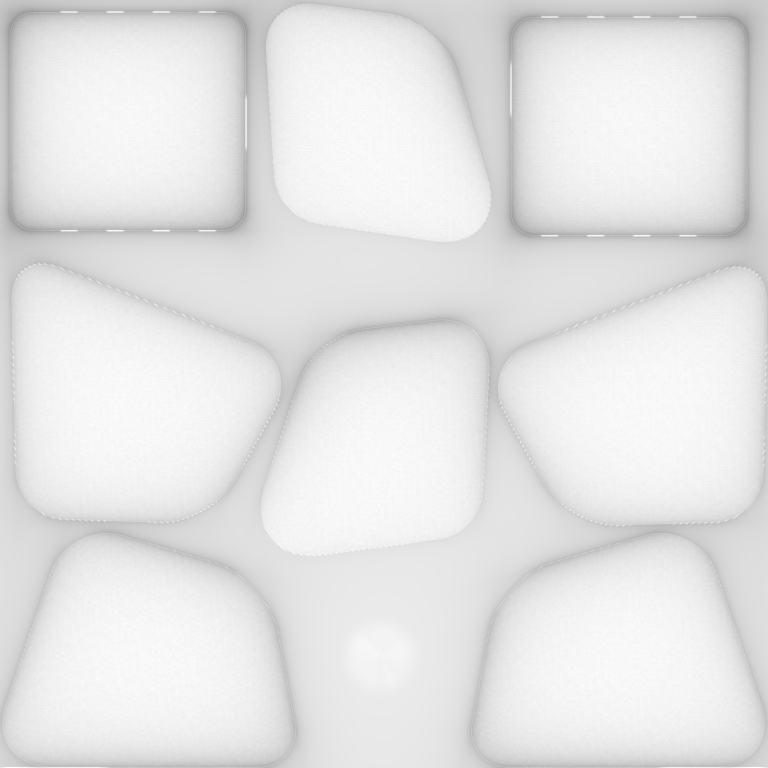
Write a Shadertoy shader that draws this texture map.

```glsl
// Soft occlusion map of eight pale rounded slabs on a light grey ground.
// Each slab is four half-planes joined by rounded corners; shade gathers along
// its edges, and the left column is mirrored to form the right one.

const float FACE = 0.982;         // slab centre
const float GROUND_LOW = 0.914;   // ground at the bottom
const float GROUND_HIGH = 0.902;  // ground at the top
const float SHADE_GAIN = 1.6;
const float WIDE_FADE = 0.040;    // broad reach of shade into a slab
const float TIGHT_FADE = 0.012;   // narrow reach of shade into a slab
const float HALO_WIDE = 0.034;    // the same two reaches on the ground
const float HALO_TIGHT = 0.009;
const float RIM_WIDTH = 0.003;
const float RIM_GAIN = 0.26;
const float BEAD_GAIN = 0.12;
const float BEAD_RATE = 125.0;
const float GRAIN = 0.024;
const float STREAK = 0.24;
const float TICK_STEP = 0.06;     // spacing of pale ticks on the squares
const vec2 SPOT_CENTRE = vec2(0.495, 0.145);
const float SPOT_RADIUS = 0.048;

float hash(vec2 p) {
    return fract(sin(dot(p, vec2(127.1, 311.7))) * 43758.5453);
}

float noise(vec2 p) {
    vec2 i = floor(p), f = fract(p);
    f = f * f * (3.0 - 2.0 * f);
    return mix(mix(hash(i), hash(i + vec2(1, 0)), f.x),
               mix(hash(i + vec2(0, 1)), hash(i + vec2(1, 1)), f.x), f.y);
}

// Signed distance to the line a-b, positive on its left
float sideOf(vec2 p, vec2 a, vec2 b) {
    vec2 e = normalize(b - a);
    return dot(p - a, vec2(-e.y, e.x));
}

float roundCorner(float a, float b, float r) {
    return min(max(a, b), -r) + length(max(vec2(a, b) + r, 0.0));
}

// Corners run clockwise from top left; shade is for top, right, bottom, left
void addSlab(vec2 p, vec2 tl, vec2 tr, vec2 br, vec2 bl, vec4 radius, vec4 shade,
             float beads, float aa, inout float ground, inout float face,
             inout float cover, inout float glint) {
    vec4 e = vec4(sideOf(p, tl, tr), sideOf(p, tr, br),
                  sideOf(p, br, bl), sideOf(p, bl, tl));
    float d = max(max(roundCorner(e.w, e.x, radius.x), roundCorner(e.x, e.y, radius.y)),
                  max(roundCorner(e.y, e.z, radius.z), roundCorner(e.z, e.w, radius.w)));
    vec4 depth = min(e, 0.0);
    vec4 fade = 0.55 * exp(depth / WIDE_FADE) + 0.45 * exp(depth / TIGHT_FADE);
    float occlusion = SHADE_GAIN * dot(shade, fade);
    float rim = exp(-abs(d) / RIM_WIDTH) * RIM_GAIN * occlusion;
    float away = max(d, 0.0);
    ground -= occlusion * (0.25 * exp(-away / HALO_WIDE) + 0.40 * exp(-away / HALO_TIGHT));
    ground -= rim;

    // Fine pale beads along the outline
    float bead = smoothstep(0.1, 0.9, sin(6.2832 * BEAD_RATE * (p.x + 0.9 * p.y)));
    bead *= smoothstep(0.35, 0.6, noise(p * 24.0));
    glint += beads * BEAD_GAIN * bead * exp(-pow((d - 0.0005) / 0.0013, 2.0));

    float inside = 1.0 - smoothstep(-aa, aa, d);
    face = mix(face, FACE - occlusion - rim, inside);
    cover = max(cover, inside);
}

// Faint disc made of slightly uneven wedges
float spot(vec2 p) {
    vec2 q = p - SPOT_CENTRE;
    float r = length(q);
    float wedge = noise(vec2((atan(q.y, q.x) + 3.1416) * 2.5, 4.5));
    float disc = 1.0 - smoothstep(0.6, 1.2, r / SPOT_RADIUS);
    return disc * (0.02 + 0.026 * wedge) + 0.012 * exp(-r * r / 0.008);
}

// Thin bright line: x across it, y along it, measured from its middle
float streak(vec2 q, float halfLength) {
    float along = 1.0 - smoothstep(0.7 * halfLength, halfLength, abs(q.y));
    return STREAK * exp(-pow(q.x / 0.0012, 2.0)) * along;
}

void mainImage(out vec4 fragColor, in vec2 fragCoord) {
    vec2 p = fragCoord / iResolution.xy;
    float aa = 1.0 / iResolution.y;
    float ground = mix(GROUND_LOW, GROUND_HIGH, smoothstep(0.3, 1.0, p.y));
    ground -= 0.03 * smoothstep(0.3, 0.52, abs(p.x - 0.5));
    ground -= 0.035 * smoothstep(0.78, 1.0, p.y);
    float face = FACE, cover = 0.0, glint = 0.0;

    // Outer columns: square, wedge and trapezoid, then their mirrors
    for (int side = 0; side < 2; side++) {
        float s = float(side);
        vec2 flip = vec2(1.0 - 2.0 * s, 1.0);
        vec2 q = p * flip + s * vec2(0.9857, 0.0065);
        addSlab(q, vec2(0.013, 0.984), vec2(0.320, 0.984), vec2(0.320, 0.700),
                vec2(0.013, 0.700), vec4(0.030), vec4(0.14, 0.15, 0.15, 0.15),
                0.0, aa, ground, face, cover, glint);
        glint += streak(q - vec2(0.3205, 0.84 + 0.05 * s), 0.04);
        vec2 tick = vec2(abs(q.y - 0.842) - 0.1425, mod(q.x, TICK_STEP) - 0.5 * TICK_STEP);
        glint += streak(tick, 0.013) * step(abs(q.x - 0.1665), 0.12);

        q = p * flip + s * vec2(1.0143, 0.0039);
        addSlab(q, vec2(0.014, 0.676), vec2(0.392, 0.530), vec2(0.275, 0.318),
                vec2(0.022, 0.3255), vec4(0.062, 0.072, 0.060, 0.063),
                vec4(0.10, 0.09, 0.085, 0.085), 0.9, aa, ground, face, cover, glint);

        q = p * flip + s * vec2(0.9987, 0.0);
        addSlab(q, vec2(0.090, 0.323), vec2(0.349, 0.247), vec2(0.3945, 0.001),
                vec2(-0.021, 0.001), vec4(0.073, 0.066, 0.058, 0.084),
                vec4(0.125, 0.12, 0.14, 0.10), 0.35, aa, ground, face, cover, glint);
        glint += streak(vec2(q.y, q.x - 0.07), 0.08);
    }

    // Middle column: two leaning slabs whose shade fades downward
    float upper = 0.4 + 0.8 * smoothstep(0.68, 0.95, p.y);
    addSlab(p, vec2(0.342, 1.003), vec2(0.5755, 0.973), vec2(0.663, 0.671),
            vec2(0.361, 0.717), vec4(0.068, 0.064, 0.092, 0.052),
            upper * vec4(0.07, 0.11, 0.07, 0.06), 0.35, aa, ground, face, cover, glint);
    float lower = 0.4 + 0.75 * smoothstep(0.27, 0.52, p.y);
    addSlab(p, vec2(0.410, 0.564), vec2(0.641, 0.592), vec2(0.625, 0.305),
            vec2(0.310, 0.263), vec4(0.058, 0.074, 0.052, 0.102),
            lower * vec4(0.13, 0.09, 0.06, 0.10), 0.5, aa, ground, face, cover, glint);

    ground += spot(p);
    face += GRAIN * (noise(p * 480.0) - 0.5);
    float tone = mix(ground, face, cover) + glint;
    fragColor = vec4(vec3(clamp(tone, 0.0, 1.0)), 1.0);
}
```
